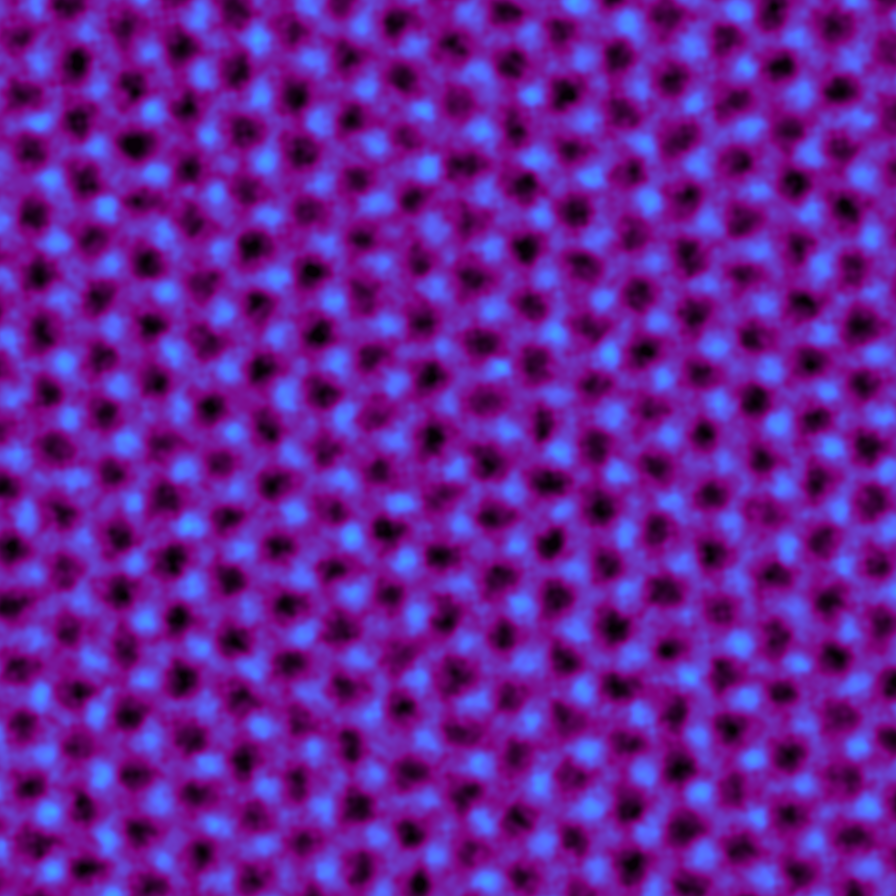
Give the GLSL for this pattern, as a three.js fragment shader.

```glsl
varying vec2 vUv;

#define ORIGIN vec2(0.4844, 0.7461)   // centre of one bright site
#define STEP_A vec2(0.0057, -0.0663)  // lattice step, nearly vertical
#define STEP_B vec2(0.0629, -0.0260)  // lattice step, across and down
#define BASE_LEVEL 0.57
#define BRIGHT vec2(0.56, 0.0120)     // height and radius of each site kind
#define MIDDLE vec2(0.15, 0.0120)
#define DARK vec2(-0.44, 0.0138)
#define JITTER 0.0065
#define STRENGTH_SPREAD 0.3
#define GRAIN 0.26

float hash(vec2 p) {
  vec3 q = fract(vec3(p.xyx) * vec3(0.1031, 0.1030, 0.0973));
  q += dot(q, q.yzx + 33.33);
  return fract((q.x + q.y) * q.z);
}

float valueNoise(vec2 p) {
  vec2 cell = floor(p);
  vec2 f = fract(p);
  f = f * f * (3.0 - 2.0 * f);
  float low = mix(hash(cell), hash(cell + vec2(1.0, 0.0)), f.x);
  float high = mix(hash(cell + vec2(0.0, 1.0)), hash(cell + 1.0), f.x);
  return mix(low, high, f.y);
}

float cross2(vec2 a, vec2 b) {
  return a.x * b.y - a.y * b.x;
}

// Soft spot at a lattice site, with its own offset, stretch and strength
float spot(vec2 p, vec2 site, vec2 kind, float seed) {
  vec2 id = site + 100.0 + seed;
  vec2 offset = vec2(hash(id), hash(id + 37.0)) - 0.5;
  vec2 centre = site.x * STEP_A + site.y * STEP_B + offset * JITTER;
  float stretch = 1.0 + 0.25 * (hash(id + 71.0) - 0.5);
  vec2 d = (p - centre) * vec2(stretch, 1.0 / stretch) / kind.y;
  float strength = 1.0 + STRENGTH_SPREAD * (hash(id + 113.0) - 0.5);
  return kind.x * strength * exp(-0.5 * dot(d, d));
}

// Three site kinds per cell: bright, middle and dark
float latticeHeight(vec2 p) {
  float area = cross2(STEP_A, STEP_B);
  vec2 cell = floor(vec2(cross2(p, STEP_B), cross2(STEP_A, p)) / area + 0.5);
  float height = BASE_LEVEL;
  for (int i = -1; i <= 1; i++) {
    for (int j = -1; j <= 1; j++) {
      vec2 site = cell + vec2(float(i), float(j));
      height += spot(p, site, BRIGHT, 0.0);
      height += spot(p, site + 1.0 / 3.0, MIDDLE, 200.0);
      height += spot(p, site - 1.0 / 3.0, DARK, 400.0);
    }
  }
  return height;
}

// Two octaves of blotchy grain, centred on zero
float grain(vec2 uv) {
  float coarse = valueNoise(uv * 66.0 + 7.0) - 0.5;
  vec2 turned = vec2(0.8 * uv.x - 0.6 * uv.y, 0.6 * uv.x + 0.8 * uv.y);
  float fine = valueNoise(turned * 125.0 + 300.0) - 0.5;
  return GRAIN * (coarse + 0.6 * fine);
}

// Black to purple, then on to light blue
vec3 heightColour(float height) {
  float h = max(height, 0.04);
  float upper = max(h - 0.5, 0.0);
  return vec3(min(h, 0.5) - 0.27 * upper, 0.8 * upper, min(h, 1.0));
}

void main() {
  float height = latticeHeight(vUv - ORIGIN) + grain(vUv);
  gl_FragColor = vec4(heightColour(height), 1.0);
}
```
